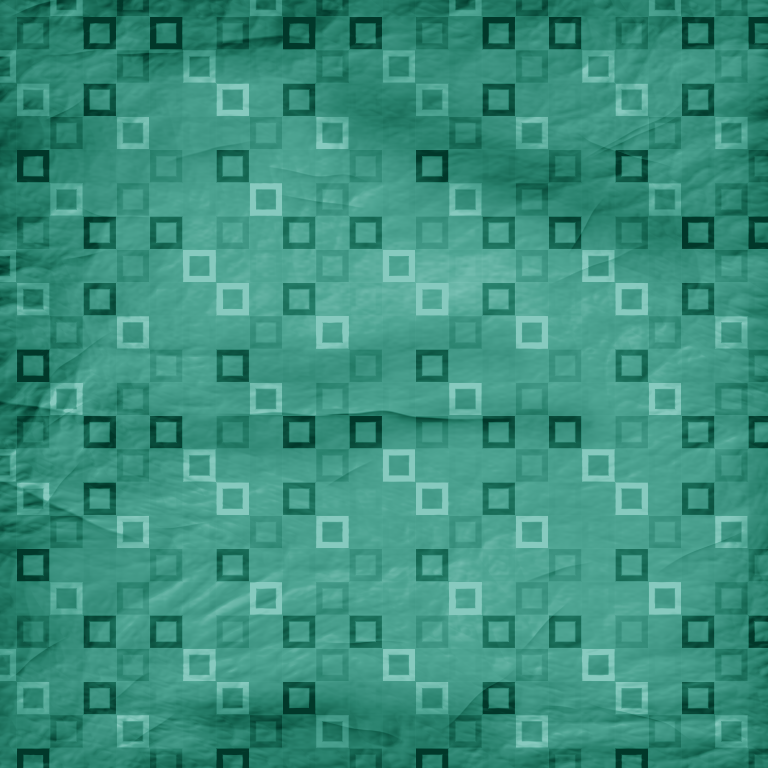
Reproduce this pattern procedurally as a WebGL 1 fragment shader.

```glsl
precision highp float;
// Teal crumpled paper printed with a six-by-six repeat of light and dark square rings.
uniform vec2 u_resolution;

const float CELLS = 23.1;      // grid cells across the canvas
const float REPEAT = 6.0;      // cells per pattern repeat
const float HOLE = 0.3;        // half width of the ring opening, in cells

// Ring tones, in steps along the colour ramp
const float LIGHT = 1.65;
const float DARK = -2.6;
const float MID = -1.0;
const float FAINT = -0.16;

float hash(vec2 p) {
  return fract(sin(dot(p, vec2(127.1, 311.7))) * 43758.5453);
}

float noise(vec2 p) {
  vec2 i = floor(p);
  vec2 f = fract(p);
  f = f * f * (3.0 - 2.0 * f);
  return mix(mix(hash(i), hash(i + vec2(1.0, 0.0)), f.x),
             mix(hash(i + vec2(0.0, 1.0)), hash(i + 1.0), f.x), f.y);
}

vec2 wobble(vec2 p, float freq, float amount) {
  return p + amount * (vec2(noise(p * freq), noise(p * freq + 17.0)) - 0.5);
}

// Ridged height of crumpled paper
float crumple(vec2 p) {
  float height = 0.0;
  float amp = 0.5;
  p = wobble(p, 0.7, 0.8);
  for (int i = 0; i < 5; i++) {
    height += amp * abs(noise(p) * 2.0 - 1.0);
    p = mat2(0.8, 0.6, -0.6, 0.8) * p * 1.9 + 5.3;
    amp *= 0.52;
  }
  return height;
}

// Soft band around the segment a-b
float fold(vec2 p, vec2 a, vec2 b, float width) {
  vec2 ab = b - a;
  float t = clamp(dot(p - a, ab) / dot(ab, ab), 0.0, 1.0);
  float d = length(p - a - ab * t) / width;
  return exp(-d * d);
}

// Sharp tapered crease: lit above, shaded below
float crease(vec2 p, vec2 a, vec2 b, float width) {
  vec2 ab = b - a;
  float t = clamp(dot(p - a, ab) / dot(ab, ab), 0.0, 1.0);
  float d = dot(p - a, vec2(-ab.y, ab.x)) / length(ab) / width;
  float side = mix(0.4, -1.0, smoothstep(-0.2, 0.2, d));
  return 4.0 * t * (1.0 - t) * side * exp(-abs(d));
}

// Tone of the ring in a cell; rings sit on a checkerboard
float cellTone(vec2 cell) {
  vec2 k = mod(cell, REPEAT);
  if (mod(k.x + k.y, 2.0) > 0.5) return -0.12 * hash(k);
  vec3 row = vec3(DARK, FAINT, MID);
  if (k.y < 0.5) row = vec3(FAINT, LIGHT, MID);
  else if (k.y < 1.5) row = vec3(MID, DARK, DARK);
  else if (k.y < 2.5) row = vec3(LIGHT, FAINT, MID);
  else if (k.y < 3.5) row = vec3(LIGHT, DARK, FAINT);
  else if (k.y < 4.5) row = vec3(FAINT, MID, LIGHT);
  return k.x < 1.5 ? row.x : (k.x < 3.5 ? row.y : row.z);
}

// Broad light and shadow, darkest toward the edges
float shading(vec2 p, float edge) {
  vec2 w = wobble(p, 5.0, 0.05);
  float s = -1.7 * exp(-edge * 14.0) + 1.2 * (noise(p * vec2(3.0, 5.0) + 4.0) - 0.55);
  s -= 1.5 * fold(w, vec2(0.46, 0.14), vec2(0.88, 0.30), 0.055);
  s -= 1.0 * fold(w, vec2(0.32, 0.47), vec2(0.66, 0.47), 0.035);
  s -= 1.1 * fold(w, vec2(0.15, 0.55), vec2(0.76, 0.56), 0.025);
  s -= 1.0 * fold(w, vec2(0.20, 0.09), vec2(0.40, 0.04), 0.035);
  s -= 0.7 * fold(w, vec2(0.03, 0.20), vec2(0.30, 0.20), 0.055);
  s -= 1.1 * fold(w, vec2(0.28, 0.95), vec2(0.62, 0.95), 0.04);
  return s + 0.4 * fold(w, vec2(0.28, 0.38), vec2(0.62, 0.39), 0.07);
}

float creases(vec2 p) {
  vec2 w = wobble(p, 22.0, 0.014);
  float s = 2.4 * crease(w, vec2(0.28, 0.535), vec2(0.68, 0.545), 0.008);
  s += 1.7 * crease(w, vec2(-0.05, 0.51), vec2(0.16, 0.545), 0.01);
  s += 1.6 * crease(w, vec2(-0.03, 0.62), vec2(0.20, 0.71), 0.01);
  s += 1.4 * crease(w, vec2(0.24, 0.06), vec2(0.42, 0.045), 0.012);
  for (int i = 0; i < 30; i++) {
    float n = float(i);
    float x = hash(vec2(n, 1.0));
    vec2 a = vec2(x * x, hash(vec2(n, 2.0)));
    vec2 span = vec2(0.05 + 0.1 * hash(vec2(n, 3.0)), 0.14 * (hash(vec2(n, 4.0)) - 0.6));
    s += 1.1 * crease(w, a, a + span, 0.006);
  }
  return s;
}

vec3 ramp(float t) {
  vec3 c = mix(vec3(0.02, 0.26, 0.20), vec3(0.08, 0.40, 0.32), clamp(t, -0.3, 1.0));
  c = mix(c, vec3(0.16, 0.51, 0.43), clamp(t - 1.0, 0.0, 1.0));
  c = mix(c, vec3(0.24, 0.58, 0.51), clamp(t - 2.0, 0.0, 1.0));
  c = mix(c, vec3(0.31, 0.65, 0.58), clamp(t - 3.0, 0.0, 1.0));
  return mix(c, vec3(0.48, 0.76, 0.71), clamp(t - 4.0, 0.0, 1.3));
}

void main() {
  vec2 p = vec2(0.0, 1.0) + vec2(1.0, -1.0) * gl_FragCoord.xy / u_resolution;
  // Printed rings, with light ones slightly shaded inside
  vec2 grid = p * CELLS + 0.5;
  float px = CELLS / u_resolution.y;
  vec2 local = abs(fract(grid) - 0.5);
  float d = max(local.x, local.y);
  float ink = cellTone(floor(grid));
  float ring = mix(-0.25 * max(ink, 0.0), ink, smoothstep(HOLE - px, HOLE + px, d));
  float tone = 3.75 + ring * (1.0 - smoothstep(0.5 - px, 0.5, d));
  // Paper wear: shadows, wrinkles, creases and fibre grain
  vec2 q = min(p, 1.0 - p);
  float edge = min(q.x, q.y);
  float wear = 0.3 + 0.8 * exp(-edge * 7.0) + 0.4 * fold(p, vec2(0.0, 0.6), vec2(0.25, 0.7), 0.15);
  vec2 scale = vec2(6.0, 10.0);
  float relief = crumple((p + 0.0018) * scale) - crumple((p - 0.0018) * scale);
  float grain = noise(p * vec2(130.0, 300.0)) - 0.5;
  tone += shading(p, edge) + 13.0 * wear * relief + creases(p) + 0.32 * grain;
  gl_FragColor = vec4(ramp(tone), 1.0);
}
```
